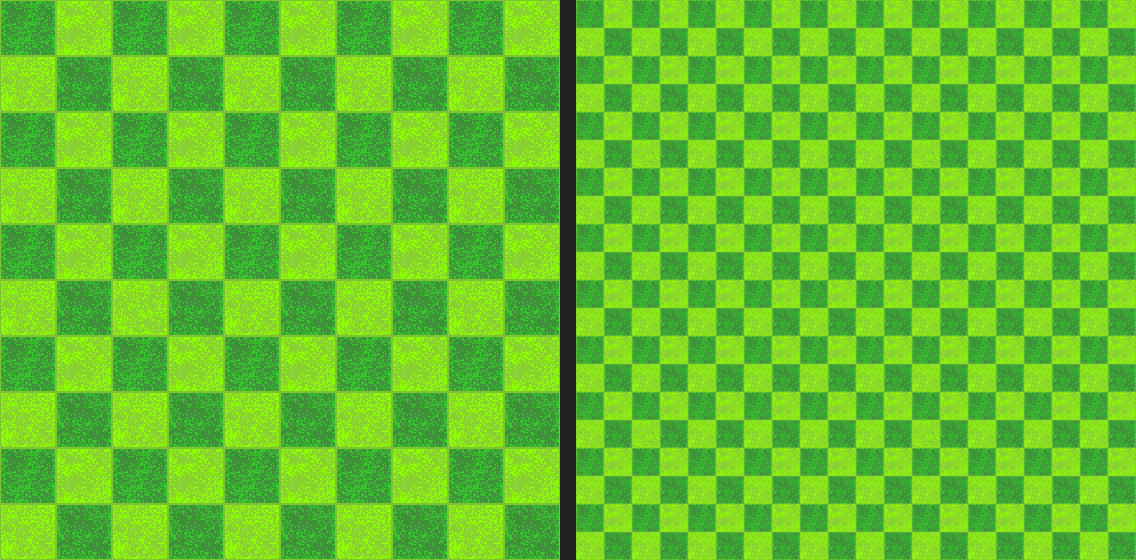
Left, the tile; right, the same tile 2 across and 2 down.
Reproduce this pattern procedurally as a Shadertoy shader.

```glsl
#define TILES 10.0
#define GRAINS 42.0
#define LINE_HALF_WIDTH 0.018
#define LINE_COLOR vec3(0.50, 0.76, 0.20)
#define LIGHT_BASE vec3(0.54, 0.81, 0.20)
#define LIGHT_FLECK vec3(0.55, 1.00, 0.00)
#define DARK_BASE vec3(0.25, 0.56, 0.23)
#define DARK_FLECK vec3(0.21, 0.78, 0.17)
#define LIGHT_COVERAGE 0.33
#define DARK_COVERAGE 0.30
#define ODD_TILE vec2(2.0, 4.0)

float hash(vec3 p) {
    p = fract(p * 0.1031);
    p += dot(p, p.zyx + 31.32);
    return fract((p.x + p.y) * p.z);
}

float valueNoise(vec2 p, float seed) {
    vec2 i = floor(p), f = fract(p);
    f = f * f * (3.0 - 2.0 * f);
    float low = mix(hash(vec3(i, seed)), hash(vec3(i + vec2(1, 0), seed)), f.x);
    float high = mix(hash(vec3(i + vec2(0, 1), seed)), hash(vec3(i + 1.0, seed)), f.x);
    return mix(low, high, f.y);
}

float edgeDistance(vec2 p) {
    vec2 d = min(p, 1.0 - p);
    return min(d.x, d.y);
}

// One grain is either on or off; clumps, curls and the rim raise its chance
float grain(vec2 id, float seed, float coverage, float curl) {
    vec2 p = (id + 0.5) / GRAINS;
    float clump = valueNoise(p * 5.0, seed + 7.0) - 0.5;
    float contour = abs(valueNoise(p * 9.0, seed + 13.0) - 0.5);
    float rim = 1.0 - smoothstep(0.03, 0.09, edgeDistance(p));
    float chance = coverage + 0.55 * clump + 0.22 * rim
                 + curl * (1.0 - smoothstep(0.02, 0.09, contour));
    return step(hash(vec3(id, seed)), chance);
}

// Blend neighbouring grains over a narrow, filtered border
float flecks(vec2 p, float seed, float coverage, float curl, float pixel) {
    vec2 g = p * GRAINS - 0.5;
    vec2 i = floor(g);
    float blur = clamp(pixel * GRAINS, 0.6, 1.0);
    vec2 f = clamp((fract(g) - 0.5) / blur + 0.5, 0.0, 1.0);
    float low = mix(grain(i, seed, coverage, curl),
                    grain(i + vec2(1, 0), seed, coverage, curl), f.x);
    float high = mix(grain(i + vec2(0, 1), seed, coverage, curl),
                     grain(i + 1.0, seed, coverage, curl), f.x);
    return mix(low, high, f.y);
}

void mainImage(out vec4 fragColor, in vec2 fragCoord) {
    vec2 board = fragCoord / iResolution.xy * TILES;
    vec2 tile = floor(board);
    vec2 local = fract(board);
    float pixel = TILES / min(iResolution.x, iResolution.y);

    // Checker, with one grain layout per colour and row parity
    float dark = mod(tile.x + tile.y, 2.0);
    float seed = 11.0 + 23.0 * dark + 47.0 * mod(tile.y, 2.0);
    if (tile == ODD_TILE) seed += 101.0;

    float coverage = mix(LIGHT_COVERAGE, DARK_COVERAGE, dark);
    float fleck = flecks(local, seed, coverage, 0.25 * dark, pixel);
    vec3 color = mix(mix(LIGHT_BASE, LIGHT_FLECK, fleck),
                     mix(DARK_BASE, DARK_FLECK, fleck), dark);

    // Joints centred on the tile borders
    float joint = 1.0 - smoothstep(-0.5, 0.5, (edgeDistance(local) - LINE_HALF_WIDTH) / pixel);
    fragColor = vec4(mix(color, LINE_COLOR, joint), 1.0);
}
```
